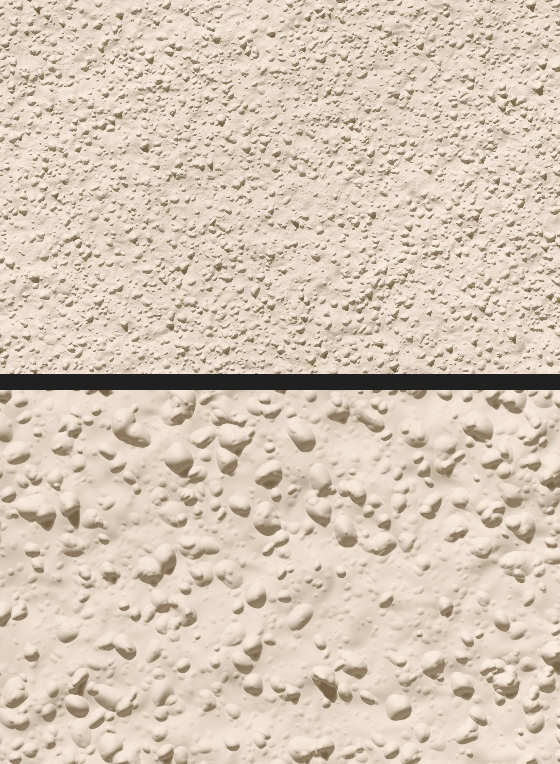
Top, the full canvas; bottom, a detail of the centre.
Write a Shadertoy shader that draws this texture.

```glsl
// Cream roughcast plaster: painted round grains in raking sunlight from above.

vec3 hash3(vec2 cell) {
    vec3 q = fract(cell.xyx * vec3(0.1031, 0.1030, 0.0973));
    q += dot(q, q.yxz + 33.33);
    return fract((q.xxy + q.yzz) * q.zyx);
}

// Where grains crowd together (1) or leave the wall bare (-1).
float crowding(vec2 p) {
    float broad = sin(p.x * 9.0 + 2.0 * sin(p.y * 6.0)) * sin(p.y * 11.0 + 2.0 * sin(p.x * 7.0 + 1.0));
    float close = sin(p.x * 31.0 + 3.0 * sin(p.y * 17.0)) * sin(p.y * 37.0 + 3.0 * sin(p.x * 19.0));
    return 0.5 * broad + 0.6 * close;
}

// Scattered domes: one jittered, stretched grain per occupied cell.
float grains(vec2 p, float scale, float share) {
    vec2 g = p * scale, cell = floor(g);
    float swell = 0.0;
    for (int y = -1; y <= 1; y++)
    for (int x = -1; x <= 1; x++) {
        vec2 id = cell + vec2(x, y);
        vec3 place = hash3(id + scale), form = hash3(id + scale + 71.7);
        if (place.z > share + 0.4 * crowding(id / scale)) continue;

        vec2 d = g - id - place.xy;
        float turn = form.x * 6.283;
        vec2 axis = vec2(cos(turn), sin(turn));
        d = vec2(dot(d, axis), dot(d, vec2(-axis.y, axis.x)));
        d.x *= mix(0.74, 1.0, form.z);
        float radius = mix(0.22, 0.5, form.y);
        float dome = max(0.0, 1.0 - dot(d, d) / (radius * radius));
        float rise = radius * mix(0.35, 1.1, fract(form.z * 7.0));
        swell += exp(7.0 * rise * mix(dome, dome * dome, 0.15)) - 1.0;
    }
    return log(1.0 + swell) / (7.0 * scale);
}

// Trowelled undulation: turned and warped layers of sines.
float undulation(vec2 p) {
    float h = 0.0, freq = 24.0;
    for (int i = 0; i < 4; i++) {
        p = mat2(0.8, 0.6, -0.6, 0.8) * p + 0.37;
        vec2 w = p * freq;
        w += 1.6 * sin(w.yx * 0.61 + float(i)) + 0.8 * sin(w.yx * 1.37);
        h += 0.10 / freq * sin(w.x) * sin(w.y);
        freq *= 1.7;
    }
    return h;
}

float height(vec2 p) {
    vec2 bent = p + 0.0014 * sin(p.yx * vec2(173.0, 191.0) + 2.0 * sin(p * 47.0));
    return grains(bent, 41.0, 0.56) + 0.85 * grains(bent + 3.3, 72.0, 0.36)
         + 0.28 * grains(bent.yx + 5.1, 118.0, 0.55) + undulation(p);
}

void mainImage(out vec4 fragColor, in vec2 fragCoord) {
    vec2 p = fragCoord / iResolution.y;
    vec2 toSun = normalize(vec2(-0.3, 1.0));
    float sunSlope = 0.75;

    // Direct light on the relief, relative to a flat wall
    float e = 0.0014, h = height(p);
    vec2 slope = vec2(height(p + vec2(e, 0.0)), height(p + vec2(0.0, e))) - h;
    slope /= e;
    float light = (1.0 - dot(slope, toSun) / sunSlope) / sqrt(1.0 + dot(slope, slope));

    // Cast shadow: look for relief rising above the sun ray
    float blocked = 0.0;
    for (int i = 1; i <= 8; i++) {
        float reach = 0.0023 * float(i);
        blocked = max(blocked, height(p + toSun * reach) - h - sunSlope * reach);
    }
    float skylight = max(0.02, 0.26 - 70.0 * blocked);
    light = mix(max(light, 0.12), skylight, smoothstep(0.0, 0.0015, blocked));

    // Soft exposure, with a faint unevenness across the wall
    float tone = 1.05 * (1.0 - exp(-1.69 * light));
    tone += 0.02 * sin(p.x * 5.0 + 2.0 * sin(p.y * 4.0));

    vec3 shade = vec3(0.45, 0.37, 0.26), cream = vec3(0.98, 0.925, 0.875);
    fragColor = vec4(mix(shade, cream, tone), 1.0);
}
```
